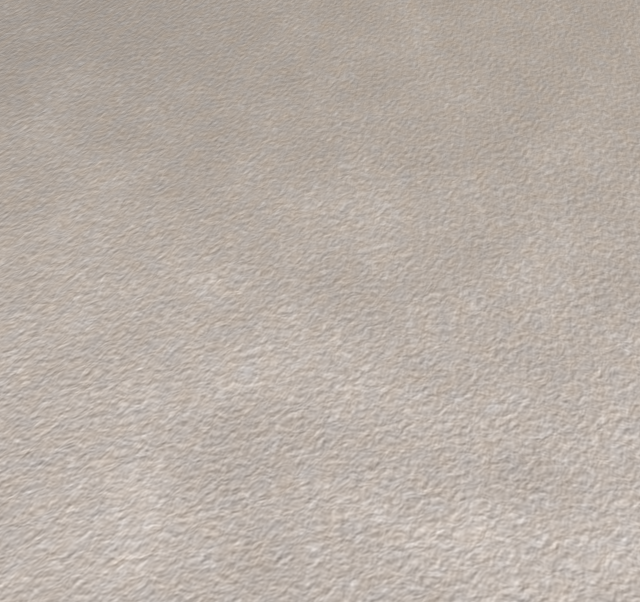
A Shadertoy shader for this texture:

```glsl
const vec3 PILE_FAR = vec3(0.680, 0.640, 0.600);
const vec3 PILE_NEAR = vec3(0.748, 0.710, 0.680);
const vec3 FLECK_TINT = vec3(0.055, 0.060, 0.065);
const vec3 WARM_TINT = vec3(0.010, 0.0, -0.012);

const float HORIZON = 1.7;      // vanishing height, in canvas heights
const float TUFT_DENSITY = 112.0;
const float TUFT_FLATTENING = 1.35;

// Random gradient with components in -1..1
vec2 hashGradient(vec2 cell) {
    vec3 h = fract(cell.xyx * vec3(0.1031, 0.1030, 0.0973));
    h += dot(h, h.yzx + 33.33);
    return 2.0 * fract((h.xx + h.yz) * h.zy) - 1.0;
}

float gradientNoise(vec2 p) {
    vec2 cell = floor(p);
    vec2 f = fract(p);
    vec2 w = f * f * f * (f * (f * 6.0 - 15.0) + 10.0);
    float a = dot(hashGradient(cell), f);
    float b = dot(hashGradient(cell + vec2(1, 0)), f - vec2(1, 0));
    float c = dot(hashGradient(cell + vec2(0, 1)), f - vec2(0, 1));
    float d = dot(hashGradient(cell + vec2(1, 1)), f - vec2(1, 1));
    return mix(mix(a, b, w.x), mix(c, d, w.x), w.y);
}

// Sum of octaves, each turned so that the lattice does not show
float fractalNoise(vec2 p, int octaves, float gain) {
    mat2 turn = mat2(0.8, 0.6, -0.6, 0.8);
    float sum = 0.0;
    float amplitude = 1.0;
    for (int i = 0; i < octaves; i++) {
        sum += amplitude * gradientNoise(p);
        p = 2.05 * turn * p + 17.3;
        amplitude *= gain;
    }
    return sum;
}

// Receding floor whose tufts keep their proportions as they shrink
vec2 floorPosition(vec2 uv, float centre) {
    float depth = HORIZON - uv.y;
    return vec2((uv.x - centre) / depth, -TUFT_FLATTENING * log(depth));
}

// Height difference towards the light, plus a little of the height itself
float pileShade(vec2 p, vec2 toLight, float fineGain) {
    float height = fractalNoise(p, 2, fineGain);
    float lit = fractalNoise(p + toLight, 2, fineGain);
    return 0.125 * (height - lit) + 0.06 * height;
}

void mainImage(out vec4 fragColor, in vec2 fragCoord) {
    vec2 uv = fragCoord / iResolution.y;
    float aspect = iResolution.x / iResolution.y;
    vec2 ground = floorPosition(uv, 0.5 * aspect);

    // Tufts lean slightly, rising to the right
    vec2 tuft = TUFT_DENSITY * ground;
    tuft.y -= 0.3 * tuft.x;
    tuft += 0.5 * vec2(gradientNoise(tuft * 0.4), gradientNoise(tuft * 0.4 + 71.0));

    // Broad light: dim far away, dimmest in the far left corner
    float distanceFade = smoothstep(0.1, 1.1, uv.y);
    vec3 color = mix(PILE_NEAR, PILE_FAR, distanceFade);
    float farLeft = smoothstep(0.55, 1.0, uv.y) * (1.0 - smoothstep(0.0, 0.8, uv.x / aspect));
    color -= farLeft * vec3(0.040, 0.034, 0.026);

    // Trodden patches and the shaded pile
    float patches = fractalNoise(ground * 7.0 + 5.0, 3, 0.6);
    float contrast = mix(1.1, 0.6, distanceFade);
    float fineGain = mix(0.55, 0.3, distanceFade);
    color += 0.04 * patches * contrast;
    color += contrast * pileShade(tuft, vec2(0.12, -0.36), fineGain);

    // Pale fibre tips gather in the brighter patches
    float tips = smoothstep(0.08, 0.42, gradientNoise(tuft * 0.62 + 41.0) + 0.3 * patches);
    color += FLECK_TINT * tips * contrast * 0.7;
    color += WARM_TINT * 2.0 * gradientNoise(tuft * 0.35 + 93.0);

    fragColor = vec4(clamp(color, 0.0, 1.0), 1.0);
}
```
